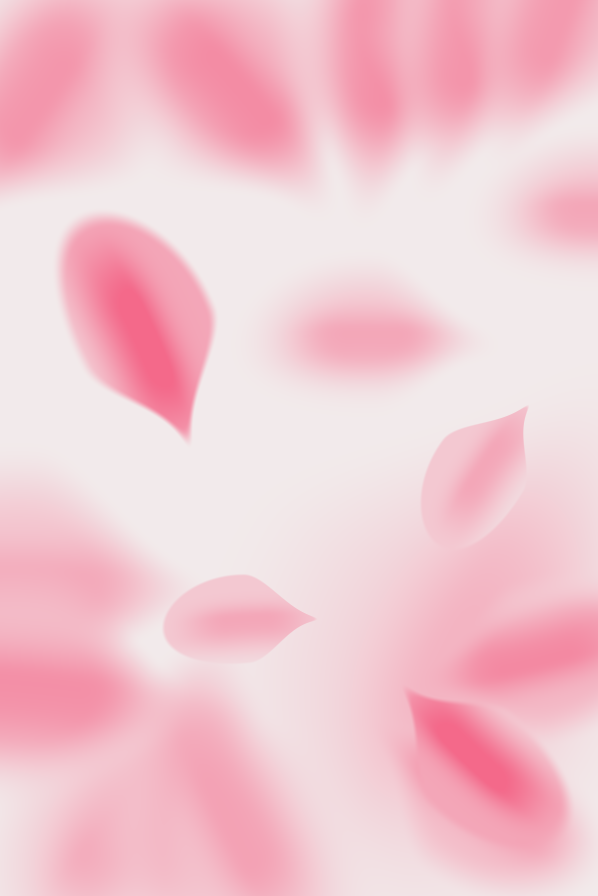
This background is drawn by a WebGL 1 fragment shader. Its source:

```glsl
precision highp float;
// Soft pink petals drifting over a pale ground, some in focus and some blurred.
// Each petal is a tapered ellipse with a shaded crease; loops spread them in fans,
// layering one scalar "blush" that is finally mapped from pale to deep pink.

uniform vec2 u_resolution;

// Layers one petal over the blush; size holds half length and half width.
void petal(inout float blush, vec2 p, vec2 center, float angle, vec2 size,
           float blur, float tone) {
  vec2 axis = vec2(cos(angle), sin(angle));
  vec2 q = p - center;
  float u = dot(q, axis) / size.x;
  float v = dot(q, vec2(-axis.y, axis.x)) / size.y;
  v += 0.12 * u * u;

  // Outline: an ellipse that narrows towards its tip
  float taper = 1.0 - mix(0.85, 0.45, blur) * smoothstep(0.1, 1.0, u);
  float radius = length(vec2(u, v / taper));
  float mask = 1.0 - smoothstep(1.0 - blur, 1.0 + 0.3 * blur, radius);

  // Shading: a crease with one wide flank, and a light rim beyond that flank
  float flank = v / mix(0.6, 0.32, smoothstep(-0.2, 0.2, v));
  float crease = exp(-flank * flank) * (1.0 - smoothstep(0.25, 1.1, abs(u - 0.1)));
  float rim = mix(0.4, 1.0, smoothstep(-1.1, -0.2, v));
  blush = mix(blush, tone * (0.5 * rim + 0.5 * crease), mask);
}

// Spreads petals from a moving hinge; tone holds the first value and its step.
void fan(inout float blush, vec2 p, vec2 hinge, vec2 hingeStep, float angle,
         float angleStep, vec2 size, float blur, vec2 tone, float count) {
  for (int i = 0; i < 3; i++) {
    float k = float(i);
    if (k >= count) break;
    float a = angle + angleStep * k;
    vec2 center = hinge + hingeStep * k + size.x * vec2(cos(a), sin(a));
    petal(blush, p, center, a, size, blur, tone.x + tone.y * k);
  }
}

void main() {
  vec2 p = gl_FragCoord.xy / u_resolution.x;
  float blush = 0.0;

  // Wide haze at the lower right
  petal(blush, p, vec2(0.76, 0.41), 1.1, vec2(0.46, 0.34), 0.9, 0.42);

  // Blurred fans: bottom, left, top left, top right
  fan(blush, p, vec2(0.02, -0.08), vec2(0.25, -0.03), 0.85, 0.6,
      vec2(0.27, 0.18), 0.8, vec2(0.56, 0.0), 3.0);
  fan(blush, p, vec2(-0.26, 0.53), vec2(0.0, -0.15), 0.0, -0.08,
      vec2(0.29, 0.2), 0.55, vec2(0.5, 0.2), 2.0);
  fan(blush, p, vec2(0.22, 1.56), vec2(0.0), -2.15, 1.3,
      vec2(0.25, 0.19), 0.6, vec2(0.65, 0.08), 2.0);
  fan(blush, p, vec2(0.65, 1.68), vec2(0.19, 0.03), -1.6, -0.15,
      vec2(0.26, 0.17), 0.65, vec2(0.7, -0.04), 3.0);

  // Misty petals in the middle, warmer ones at the lower right
  fan(blush, p, vec2(0.42, 0.94), vec2(0.39, 0.21), 0.0, 0.0,
      vec2(0.19, 0.12), 0.7, vec2(0.52, 0.0), 2.0);
  fan(blush, p, vec2(1.12, 0.45), vec2(-0.14, -0.42), 3.4, -0.85,
      vec2(0.21, 0.13), 0.45, vec2(0.75, -0.1), 2.0);

  // Focused petals zigzag down the canvas: first and last vivid, the others pale
  for (int i = 0; i < 4; i++) {
    float k = float(i);
    float odd = mod(k, 2.0);
    float vivid = step(1.0, abs(k - 1.5));
    vec2 center = vec2(mix(0.24 + 0.08 * k, 0.8, odd), 0.953 - 0.245 * k);
    float angle = mix(-1.13 + 0.6 * k, 0.3 + 0.7 * k, odd);
    float halfLength = 0.21 - 0.1 * k + 0.03 * k * k;
    petal(blush, p, center, angle, halfLength * vec2(1.0, 0.58),
          mix(0.05, 0.14, vivid), mix(0.52, 1.05, vivid));
  }

  vec3 ground = vec3(0.95, 0.918, 0.92);
  vec3 deepPink = vec3(0.955, 0.41, 0.54);
  gl_FragColor = vec4(mix(ground, deepPink, clamp(blush, 0.0, 1.0)), 1.0);
}
```
